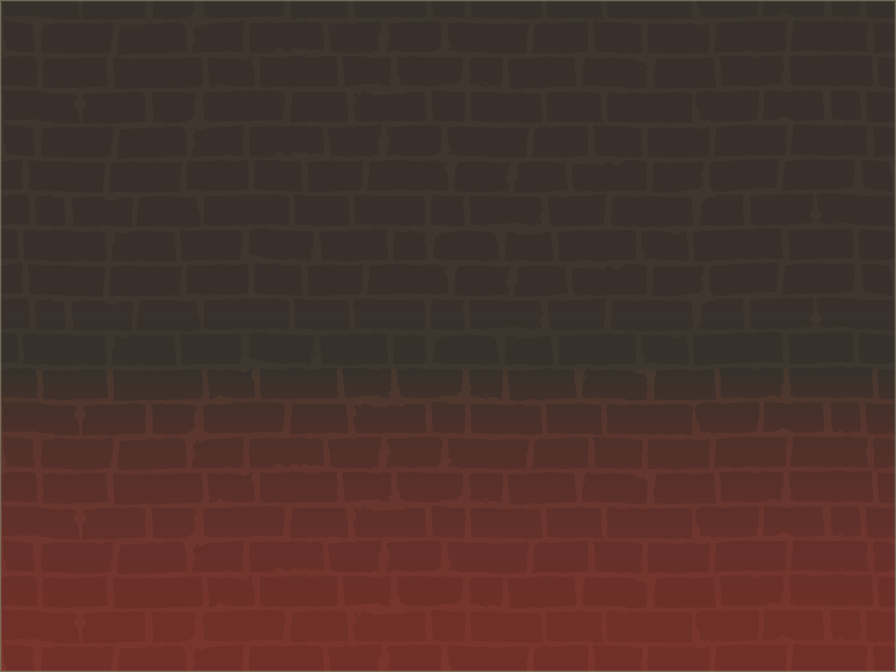
This background is drawn by a Shadertoy shader. Its source:

```glsl
// Dim brick wall: uneven courses of worn, hand-cut bricks with thin mortar.
// Three jittered courses repeat up the wall; a band of them is turned half round.
// A red glow rises from the floor, and a fine pale frame closes the canvas.

const float ROWS = 19.4;             // courses per canvas height
const float ROW_SHIFT = 0.19;        // part of a course hidden below the floor
const float COURSES = 3.0;           // different courses before they repeat
const vec3 COURSE_PHASE = vec3(0.87, 0.14, 0.80);
const vec2 TURNED_ROWS = vec2(9.0, 14.0);
const float BRICK_WIDTH = 0.0998;    // mean width, in canvas heights
const float JOINT_JITTER = 0.60;     // spread of joints, in brick widths
const float JOINT_TILT = 0.009;
const float BRICK_TILT = 0.07;       // slope of a brick's beds, in courses
const float MORTAR_HALF = 0.0041;
const float CORNER = 0.004;
const float GLOW_TOP = 0.455;        // height where the red glow ends
const float FRAME = 0.0020;

const vec3 BRICK_DARK = vec3(0.224, 0.190, 0.168);
const vec3 BRICK_MOSS = vec3(0.211, 0.194, 0.167);
const vec3 BRICK_RED = vec3(0.440, 0.187, 0.162);
const vec3 MORTAR_LIFT = vec3(0.022, 0.020, 0.018);
const vec3 MORTAR_WARM = vec3(0.034, 0.005, -0.004);
const vec3 FRAME_COLOR = vec3(0.50, 0.47, 0.39);

float hash(vec2 p) {
    return fract(sin(dot(p, vec2(127.1, 311.7))) * 43758.5453);
}

float noise(vec2 p) {
    vec2 i = floor(p), f = fract(p);
    f = f * f * (3.0 - 2.0 * f);
    return mix(mix(hash(i), hash(i + vec2(1, 0)), f.x),
               mix(hash(i + vec2(0, 1)), hash(i + vec2(1, 1)), f.x), f.y);
}

// Position of a numbered joint in its course, in brick widths
float jointAt(float index, float course, float lean) {
    vec2 id = vec2(index, course);
    float tilt = (hash(id + 37.3) - 0.5) * JOINT_TILT / BRICK_WIDTH;
    return index + 0.5 + (hash(id) - 0.5) * JOINT_JITTER + tilt * lean;
}

// Half width of a joint; a few are hairline cracks
float jointHalf(float index, float course) {
    return MORTAR_HALF * mix(0.3, 1.1, smoothstep(0.0, 0.25, hash(vec2(index, course) + 71.9)));
}

// Coverage of the brick faces: 1 on brick, 0 on mortar
float brickMask(vec2 p, float wallWidth, float aa) {
    float v = p.y * ROWS + ROW_SHIFT + (noise(vec2(p.x * 8.0, 3.0)) - 0.5) * 0.10;
    float row = floor(v);
    float course = mod(row, COURSES);
    float lean = fract(v) - 0.5;

    // Turn the middle band half round
    if (row >= TURNED_ROWS.x && row <= TURNED_ROWS.y) {
        course = COURSES - 1.0 - course;
        lean = -lean;
        p.x = wallWidth - p.x;
    }
    vec2 local = vec2(p.x, (course + lean) / ROWS);
    float u = p.x / BRICK_WIDTH + 0.5 - COURSE_PHASE[int(course)];

    // Joints on either side of this point
    float left = floor(u);
    if (u < jointAt(left, course, lean)) left -= 1.0;
    float fromLeft = u - jointAt(left, course, lean);
    float fromRight = jointAt(left + 1.0, course, lean) - u;
    float side = min(fromLeft * BRICK_WIDTH - jointHalf(left, course),
                     fromRight * BRICK_WIDTH - jointHalf(left + 1.0, course));

    // Beds slope a little with each brick
    float slope = (hash(vec2(left, course) + 13.7) - 0.5) * BRICK_TILT;
    float bed = (0.5 - abs(lean + slope * (fromLeft - fromRight))) / ROWS - MORTAR_HALF * 0.85;

    // Rough edges, with occasional deeper chips
    float rough = (noise(local * 80.0) - 0.5) * 0.0026 + (noise(local * 230.0) - 0.5) * 0.0016;
    float chip = smoothstep(0.64, 0.92, noise(local * vec2(24.0, 34.0) + 19.0))
               * noise(local * 170.0) * 0.0080;
    vec2 inset = vec2(side, bed) - rough - chip;
    float d = CORNER - length(max(CORNER - inset, 0.0));
    return smoothstep(-aa, aa, d);
}

void mainImage(out vec4 fragColor, in vec2 fragCoord) {
    float pixel = 1.0 / iResolution.y;
    vec2 p = fragCoord * pixel;
    vec2 wall = iResolution.xy * pixel;
    float brick = brickMask(p, wall.x, 0.6 * pixel);

    // Glow from the floor, with a mossy tint just above it and at the top
    float depth = clamp(1.0 - p.y / GLOW_TOP, 0.0, 1.0);
    float glow = 1.0 - pow(1.0 - depth, 1.85);
    float moss = 1.0 - smoothstep(0.0, 0.10, abs(p.y - GLOW_TOP));
    moss = max(moss, smoothstep(0.95, 1.0, p.y));
    vec3 face = mix(mix(BRICK_DARK, BRICK_MOSS, moss), BRICK_RED, glow);

    // Mortar is a little lighter, and warms sharply where the glow begins
    float warm = smoothstep(GLOW_TOP + 0.006, GLOW_TOP - 0.014, p.y);
    vec3 mortar = face + MORTAR_LIFT + MORTAR_WARM * warm * mix(1.0, 0.35, glow);
    vec3 color = mix(mortar, face, brick);

    // Fine pale frame
    vec2 edge = min(p, wall - p);
    float frame = 1.0 - smoothstep(FRAME - 0.5 * pixel, FRAME + 0.5 * pixel, min(edge.x, edge.y));
    color = mix(color, FRAME_COLOR, 0.8 * frame);

    fragColor = vec4(color, 1.0);
}
```
